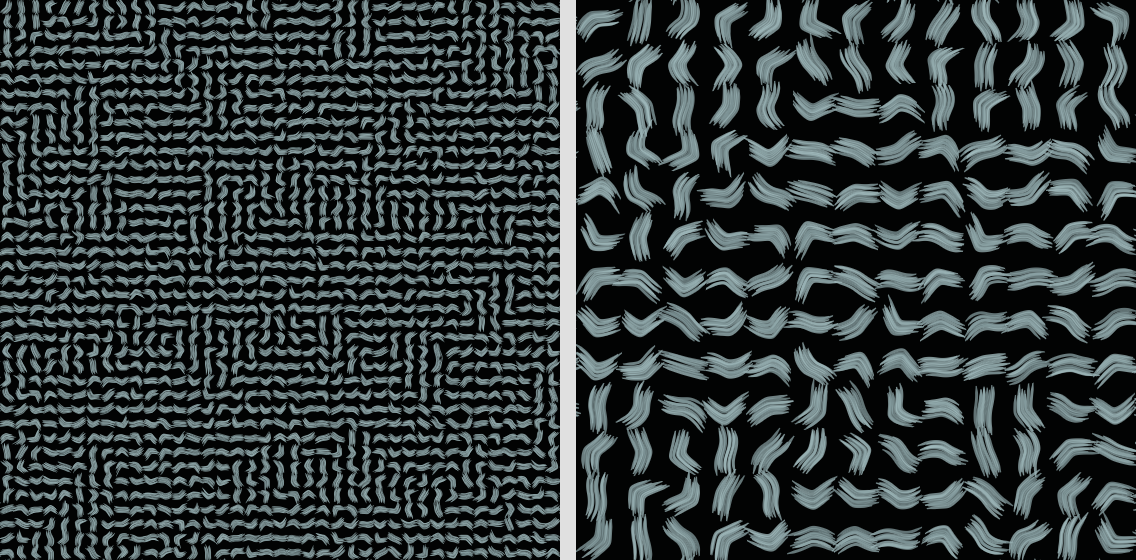
Left, the full canvas; right, a detail of the centre.
Give the GLSL for this pattern, as a WebGL 1 fragment shader.

```glsl
precision highp float;
// A grid of short dry-brush dabs on black. Every cell holds one bent bundle of
// translucent bristles; gradient noise turns whole patches from horizontal to
// vertical, and hashes vary the tilt, bend and ragged ends of each dab.
uniform vec2 u_resolution;

#define CELLS 39.0          // dabs across the canvas
#define BRISTLES 9          // hairs in each dab
#define SPACING 0.046       // distance between hairs, in cells
#define HAIR_RADIUS 0.034   // half width of a hair, in cells
#define HALF_LENGTH 0.53    // half length of a dab, in cells
#define PATCH_SCALE 0.21    // frequency of the direction patches
#define TILT 1.25           // random turn of each dab, in radians
#define BEND 1.7            // strength of the elbow shapes
#define WAVE 0.12           // strength of the S shapes
#define OPACITY 0.76        // paint cover of one hair

const vec3 GROUND = vec3(0.008, 0.010, 0.010);
const vec3 PAINT_DARK = vec3(0.49, 0.58, 0.59);
const vec3 PAINT_LIGHT = vec3(0.65, 0.755, 0.765);

float hash(vec2 p) {
  vec3 q = fract(vec3(p.xyx) * 0.1031);
  q += dot(q, q.yzx + 33.33);
  return fract((q.x + q.y) * q.z);
}

vec2 gradient(vec2 p) {
  float a = 6.2832 * hash(p + 71.0);
  return vec2(cos(a), sin(a));
}

float gradientNoise(vec2 p) {
  vec2 i = floor(p);
  vec2 f = p - i;
  vec2 s = f * f * f * (f * (f * 6.0 - 15.0) + 10.0);
  vec2 e = vec2(1.0, 0.0);
  float low = mix(dot(gradient(i), f), dot(gradient(i + e), f - e), s.x);
  float high = mix(dot(gradient(i + e.yx), f - e.yx),
                   dot(gradient(i + 1.0), f - 1.0), s.x);
  return mix(low, high, s.y);
}

// Horizontal by default, vertical in patches, diagonal between them.
float dabAngle(vec2 cell) {
  float patchValue = gradientNoise(cell * PATCH_SCALE + 40.0);
  float turn = 1.5708 * smoothstep(0.06, 0.24, patchValue);
  float side = hash(cell + 13.7) < 0.62 ? 1.0 : -1.0;
  return turn * side + TILT * (hash(cell + 5.3) - 0.5);
}

// Lays the hairs of one dab over the colour below; p is relative to its centre.
vec3 paintDab(vec3 color, vec2 p, vec2 cell, float pixel) {
  float angle = dabAngle(cell);
  float c = cos(angle);
  float s = sin(angle);
  vec2 q = vec2(c * p.x + s * p.y, c * p.y - s * p.x);

  // Straighten the bent spine; slope keeps hair widths even along it.
  float bend = BEND * (hash(cell + 23.1) - 0.5);
  float wave = WAVE * (hash(cell + 31.9) - 0.5);
  float rounded = sqrt(q.x * q.x + 0.006);
  float across = q.y - bend * (rounded - 0.26) - wave * sin(6.0 * q.x);
  float slope = bend * q.x / rounded + 6.0 * wave * cos(6.0 * q.x);
  float steepness = sqrt(1.0 + slope * slope);
  float reach = HALF_LENGTH / sqrt(1.0 + 0.6 * bend * bend);

  for (int i = 0; i < BRISTLES; i++) {
    float k = float(i);
    vec2 seed = cell * 3.0 + vec2(k * 17.3, k * 7.7 + 2.1);
    float lane = (k - 0.5 * float(BRISTLES - 1)) * SPACING
               + 0.045 * (hash(seed) - 0.5)
               + 0.14 * (hash(seed + 3.1) - 0.5) * q.x;
    float shift = 0.16 * (hash(seed + 9.4) - 0.5);
    float halfLength = reach * mix(0.78, 1.14, hash(seed + 15.2));
    float ending = halfLength - abs(q.x - shift);
    float radius = HAIR_RADIUS * mix(0.45, 1.0, smoothstep(0.0, 0.18, ending));
    float side = abs(across - lane) / steepness - radius;
    float cover = clamp(0.5 - side / pixel, 0.0, 1.0)
                * clamp(0.5 + ending * steepness / pixel, 0.0, 1.0);
    vec3 paint = mix(PAINT_DARK, PAINT_LIGHT, hash(seed + 27.6));
    color = mix(color, paint, cover * OPACITY);
  }
  return color;
}

void main() {
  float size = min(u_resolution.x, u_resolution.y);
  vec2 p = gl_FragCoord.xy / size * CELLS;
  float pixel = CELLS / size;
  vec2 home = floor(p);
  vec3 color = GROUND;

  // Dabs overhang their cells, so the eight neighbours are drawn too.
  for (int y = -1; y <= 1; y++) {
    for (int x = -1; x <= 1; x++) {
      vec2 cell = home + vec2(float(x), float(y));
      vec2 jitter = 0.08 * (vec2(hash(cell + 2.7), hash(cell + 8.9)) - 0.5);
      color = paintDab(color, p - cell - 0.5 - jitter, cell + 2.0, pixel);
    }
  }
  gl_FragColor = vec4(color, 1.0);
}
```
